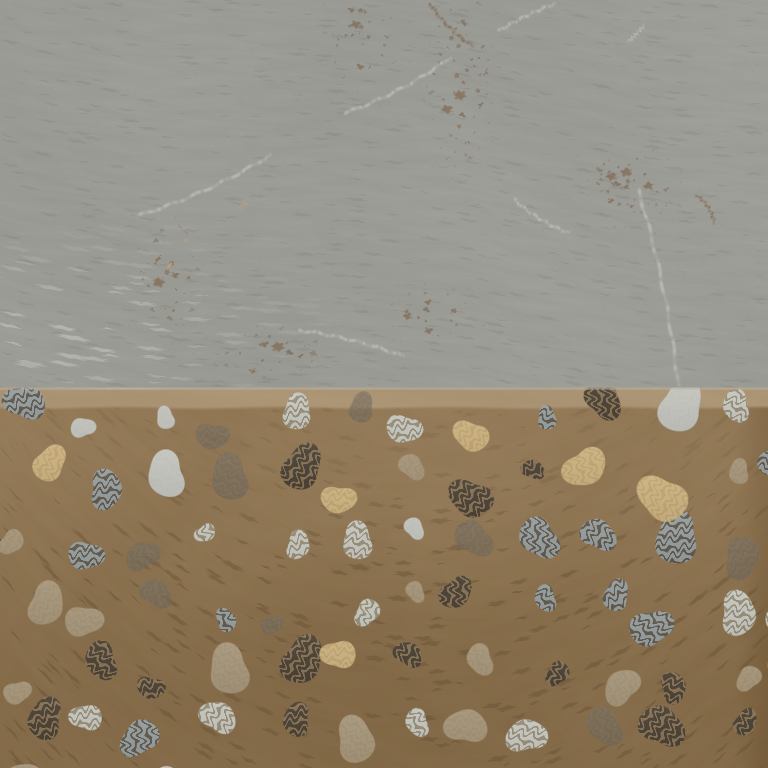
Write a Shadertoy shader that draws this texture.

```glsl
// A worn grey plaster wall above a brown terrazzo floor with a pale top band.
// Stones and flecks are jittered cells with per-cell shape and colour;
// tone comes from layered sines, scratches from bent line distances.

vec2 hash2(vec2 c) {
    return fract(sin(vec2(dot(c, vec2(127.1, 311.7)), dot(c, vec2(269.5, 183.3)))) * 43758.5);
}

// Layered sines with domain warping
float tone(vec2 p) {
    float sum = 0.0, amp = 0.5;
    for (int i = 0; i < 5; i++) {
        p += 0.6 * sin(p.yx * 1.3 + float(i));
        sum += amp * sin(p.x) * sin(p.y + 1.0);
        p = mat2(0.8, 0.6, -0.6, 0.8) * p * 1.9;
        amp *= 0.6;
    }
    return sum;
}

// Cellular scatter of ragged specks; size is in cells, share is the filled part
float flecks(vec2 q, float share, float size) {
    float cover = 0.0;
    for (int n = 0; n < 9; n++) {
        vec2 cell = floor(q) + vec2(n % 3 - 1, n / 3 - 1);
        vec2 h = hash2(cell), k = hash2(cell + 37.0);
        vec2 d = q - cell - 0.15 - 0.7 * h;
        d += 0.06 * sin(d.yx * 19.0 + 6.0 * h);
        float r = size * (0.3 + 0.7 * k.y);
        float speck = 1.0 - smoothstep(0.5 * r, r + 0.02, length(d));
        cover = max(cover, speck * step(k.x, share));
    }
    return cover;
}

// Broken line from a to b, bowed sideways by bend
float scratch(vec2 p, vec2 a, vec2 b, float bend) {
    vec2 ab = b - a, side = normalize(vec2(-ab.y, ab.x));
    float h = clamp(dot(p - a, ab) / dot(ab, ab), 0.0, 1.0);
    float bow = bend * 4.0 * h * (1.0 - h) + 0.0012 * sin(h * 31.0 + a.x * 40.0);
    float d = length(p - a - ab * h - side * bow);
    float wear = 0.65 + 0.35 * sin(h * 23.0 + 3.0 * sin(h * 41.0));
    return wear * (1.0 - smoothstep(0.0005, 0.0025 + 1.0 / iResolution.y, d));
}

// Soft elliptical glow
float spot(vec2 p, float x, float y, float w, float h) {
    vec2 d = (p - vec2(x, y)) / vec2(w, h);
    return exp(-dot(d, d));
}

vec3 wall(vec2 p) {
    vec3 col = vec3(0.61, 0.61, 0.588) + 0.012 * tone(p * 7.0);
    col += 0.02 * (p.x - 0.5) * (p.y - 0.3);
    // Brushed grain and pale worn strokes
    vec2 along = vec2(p.x, p.y + 0.12 * p.x + 0.01 * sin(p.x * 9.0));
    col += 0.012 * tone(along * vec2(30, 230));
    col -= 0.03 * flecks(along * vec2(22, 130), 0.4, 0.35);
    float worn = spot(p, 0.08, 0.57, 0.25, 0.1);
    col += 0.1 * worn * flecks(along * vec2(18, 120) + 7.0, 0.4, 0.45);
    // Rust gathers in loose clusters
    float rust = 0.28 + spot(p, 0.6, 0.9, 0.03, 0.09) + spot(p, 0.56, 0.59, 0.04, 0.025)
        + spot(p, 0.35, 0.54, 0.05, 0.025) + spot(p, 0.22, 0.64, 0.03, 0.05)
        + spot(p, 0.47, 0.95, 0.03, 0.05) + 0.7 * spot(p, 0.82, 0.76, 0.05, 0.04);
    float size = 0.42 * min(rust, 1.0);
    float stain = max(flecks(p * vec2(42, 55), 0.38, size), 0.8 * flecks(p * 95.0, 0.3, size));
    col = mix(col, vec3(0.49, 0.39, 0.29), 0.65 * stain * smoothstep(0.15, 0.8, rust));
    float copper = flecks(p * 24.0 + 3.0, 0.06, 0.17) * spot(p, 0.25, 0.62, 0.2, 0.12);
    col = mix(col, vec3(0.78, 0.62, 0.46), copper);
    // Long scratches, pale then rusty
    float pale = scratch(p, vec2(0.449, 0.853), vec2(0.586, 0.925), -0.006);
    pale = max(pale, scratch(p, vec2(0.182, 0.72), vec2(0.352, 0.798), -0.006));
    pale = max(pale, scratch(p, vec2(0.831, 0.753), vec2(0.883, 0.499), 0.006));
    pale = max(pale, scratch(p, vec2(0.67, 0.74), vec2(0.74, 0.697), -0.004));
    pale = max(pale, scratch(p, vec2(0.39, 0.57), vec2(0.525, 0.536), 0.004));
    pale = max(pale, scratch(p, vec2(0.82, 0.947), vec2(0.838, 0.966), 0.0));
    pale = max(pale, scratch(p, vec2(0.65, 0.96), vec2(0.722, 0.995), 0.002));
    col = mix(col, vec3(0.74, 0.75, 0.73), 0.75 * pale);
    float rusty = scratch(p, vec2(0.908, 0.745), vec2(0.93, 0.71), 0.004);
    rusty = max(rusty, scratch(p, vec2(0.56, 0.995), vec2(0.615, 0.94), -0.004));
    return mix(col, vec3(0.5, 0.4, 0.31), 0.7 * rusty);
}

// One irregular stone per cell, laid over the ground colour
vec3 stones(vec2 p, vec3 col) {
    float size = 0.0825;
    for (int n = 0; n < 9; n++) {
        vec2 cell = floor(p / size) + vec2(n % 3 - 1, n / 3 - 1);
        vec2 h = hash2(cell + 11.0), k = hash2(cell + 53.0);
        if (cell.y > 5.0 || k.y < 0.06) continue;
        vec2 d = p - (cell + 0.18 + 0.64 * h) * size;
        float turn = 6.28 * h.x, angle = atan(d.y, d.x);
        float r = 0.012 + 0.015 * fract(h.y * 17.0) + 0.004 * step(0.8, k.y);
        r *= 1.0 + 0.18 * sin(2.0 * angle + turn) + 0.09 * sin(3.0 * angle + 5.0 * h.y);
        float cover = 0.95 - 0.95 * smoothstep(-0.0012, 0.0012, length(d) - r);
        // Winding veins, turned differently in every stone
        vec2 q = mat2(cos(turn), -sin(turn), sin(turn), cos(turn)) * d;
        float wave = sin(q.x * 650.0 + 2.2 * sin(q.y * 390.0 + turn) + 1.2 * sin(q.x * 270.0 + q.y * 510.0));
        // Chalk, plain white, beige, cream, dark, blue grey and faint stones
        float kind = k.x;
        vec3 body = vec3(0.77, 0.78, 0.76), vein = body - 0.02;
        if (kind < 0.24) vein = vec3(0.59, 0.56, 0.48);
        else if (kind < 0.36) body -= 0.01;
        else if (kind < 0.48) { body = vec3(0.65, 0.59, 0.49); vein = body - 0.02; }
        else if (kind < 0.58) { body = vec3(0.8, 0.7, 0.51); vein = body - 0.05; }
        else if (kind < 0.76) { body = vec3(0.29, 0.26, 0.22); vein = vec3(0.53, 0.45, 0.34); }
        else if (kind < 0.9) { body = vec3(0.58, 0.62, 0.63); vein = vec3(0.38, 0.35, 0.31); }
        else { body = vec3(0.44, 0.41, 0.36); vein = body + 0.03; cover *= 0.65; }
        col = mix(col, mix(body, vein, smoothstep(0.0, 0.7, wave)) + 0.8 * d.y, cover);
    }
    return col;
}

vec3 ground(vec2 p) {
    vec3 col = mix(vec3(0.515, 0.415, 0.28), vec3(0.575, 0.475, 0.34), smoothstep(0.05, 0.45, p.y));
    col += 0.014 * tone(p * 9.0) - 0.05 * smoothstep(0.95, 1.01, p.x);
    // Dark dashes follow a curved flow
    vec2 flow = vec2(p.x, p.y - (p.x - 0.55) * (p.x - 0.55));
    float dashes = flecks(flow * vec2(24, 85), 0.4, 0.4) * (1.0 - 0.6 * smoothstep(0.25, 0.42, p.y));
    col = mix(col + 0.008 * tone(flow * vec2(25, 150)), vec3(0.4, 0.31, 0.2), 0.45 * dashes);
    float band = smoothstep(0.466, 0.472, p.y + 0.001 * sin(p.x * 30.0));
    col = mix(col, vec3(0.67, 0.58, 0.455) + 0.015 * tone(p * vec2(12, 60)), band);
    return stones(p, col);
}

void mainImage(out vec4 fragColor, in vec2 fragCoord) {
    vec2 p = fragCoord / iResolution.xy;
    float px = 1.0 / iResolution.y, edge = 0.495;
    vec3 col = mix(ground(p), wall(p), smoothstep(edge - px, edge + px, p.y));
    // Bright lip along the joint
    float lip = 1.0 - smoothstep(0.0005, 0.0025, abs(p.y - edge + 0.001));
    col = mix(col, vec3(0.73, 0.7, 0.63), lip * (0.55 + 0.3 * spot(p, 0.16, edge, 0.06, 0.06)));
    fragColor = vec4(col, 1.0);
}
```
